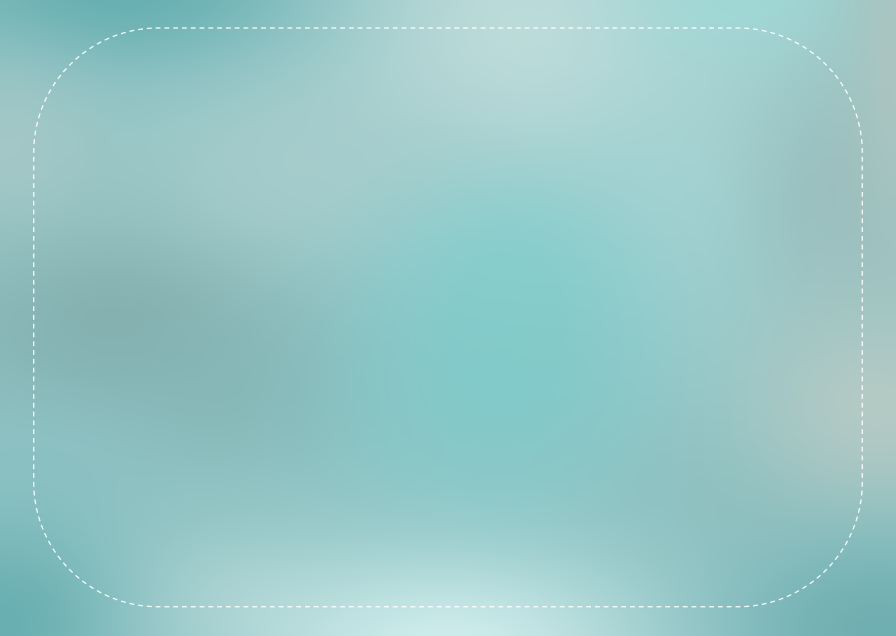
Reproduce this background procedurally as a WebGL 1 fragment shader.

```glsl
precision highp float;
// Soft teal backdrop: wide elliptical glows are blended one over another
// on a flat base, then a thin dashed rounded frame is drawn on top.
// Dashes follow the arc length along each quarter of the frame.

uniform vec2 u_resolution;

// Blends a gaussian ellipse of the given tint over the colour.
void glow(inout vec3 color, vec2 uv, vec2 center, vec2 radii, vec3 tint, float strength) {
    vec2 d = (uv - center) / radii;
    color = mix(color, tint, strength * exp(-dot(d, d)));
}

vec3 backdrop(vec2 uv) {
    vec3 color = vec3(0.57, 0.77, 0.77);

    // Broad fields: grey left, pale top, turquoise core
    glow(color, uv, vec2(0.15, 0.50), vec2(0.22, 0.17), vec3(0.51, 0.68, 0.68), 0.95);
    glow(color, uv, vec2(0.26, 0.38), vec2(0.14, 0.12), vec3(0.52, 0.71, 0.71), 0.60);
    glow(color, uv, vec2(0.59, 0.94), vec2(0.28, 0.27), vec3(0.75, 0.865, 0.86), 1.0);
    glow(color, uv, vec2(0.35, 0.73), vec2(0.21, 0.17), vec3(0.66, 0.80, 0.80), 0.80);
    glow(color, uv, vec2(0.76, 0.70), vec2(0.14, 0.28), vec3(0.65, 0.83, 0.83), 0.75);
    glow(color, uv, vec2(0.57, 0.57), vec2(0.13, 0.15), vec3(0.53, 0.82, 0.81), 0.80);
    glow(color, uv, vec2(0.56, 0.40), vec2(0.17, 0.21), vec3(0.50, 0.79, 0.79), 0.85);
    glow(color, uv, vec2(0.81, 0.22), vec2(0.15, 0.12), vec3(0.54, 0.74, 0.74), 0.60);

    // Right side: grey band and warm edge
    glow(color, uv, vec2(0.94, 0.69), vec2(0.10, 0.20), vec3(0.60, 0.74, 0.74), 0.85);
    glow(color, uv, vec2(0.98, 0.36), vec2(0.14, 0.17), vec3(0.71, 0.79, 0.77), 0.95);
    glow(color, uv, vec2(0.82, 1.01), vec2(0.12, 0.10), vec3(0.62, 0.85, 0.84), 0.85);
    glow(color, uv, vec2(1.01, 0.90), vec2(0.06, 0.28), vec3(0.68, 0.77, 0.75), 0.90);

    // Left side: teal top corner, pale edge and cool lower edge
    glow(color, uv, vec2(0.13, 1.02), vec2(0.22, 0.13), vec3(0.39, 0.68, 0.69), 0.95);
    glow(color, uv, vec2(0.01, 0.77), vec2(0.10, 0.14), vec3(0.65, 0.78, 0.78), 0.85);
    glow(color, uv, vec2(0.04, 0.27), vec2(0.15, 0.10), vec3(0.55, 0.76, 0.77), 0.60);

    // Bottom: pale glow between two teal corners
    glow(color, uv, vec2(0.26, 0.06), vec2(0.13, 0.10), vec3(0.66, 0.81, 0.81), 0.70);
    glow(color, uv, vec2(0.50, -0.02), vec2(0.23, 0.15), vec3(0.82, 0.93, 0.93), 0.95);
    glow(color, uv, vec2(0.00, 0.02), vec2(0.13, 0.16), vec3(0.40, 0.68, 0.69), 0.95);
    glow(color, uv, vec2(0.98, 0.01), vec2(0.17, 0.15), vec3(0.43, 0.68, 0.69), 0.95);
    return color;
}

// Coverage of the dashed frame; lengths are in canvas heights.
float dashedFrame(vec2 p, float aspect, float pixel) {
    float radius = 0.196;
    vec2 inner = vec2(0.5 * aspect - 0.053, 0.455) - radius;
    vec2 q = abs(p - vec2(0.5 * aspect, 0.501));
    vec2 corner = max(q - inner, 0.0);
    float edge = abs(length(corner) - radius);

    // Arc length from the middle of the top or bottom side
    float turn = atan(corner.x, max(corner.y, 0.00001));
    float along = min(q.x, inner.x) + radius * turn + inner.y - min(q.y, inner.y);
    float quarter = inner.x + inner.y + radius * 1.5708;
    float period = quarter / floor(quarter / 0.0138 + 0.5);
    float dash = abs(fract(along / period + 0.5) - 0.5) * period;

    float line = clamp(0.5 + (0.0010 - edge) / pixel, 0.0, 1.0);
    return line * clamp(0.5 + (0.0038 - dash) / pixel, 0.0, 1.0);
}

void main() {
    vec2 uv = gl_FragCoord.xy / u_resolution;
    vec2 p = gl_FragCoord.xy / u_resolution.y;
    float aspect = u_resolution.x / u_resolution.y;
    vec3 color = backdrop(uv);
    color = mix(color, vec3(1.0), 0.95 * dashedFrame(p, aspect, 1.0 / u_resolution.y));
    gl_FragColor = vec4(color, 1.0);
}
```
